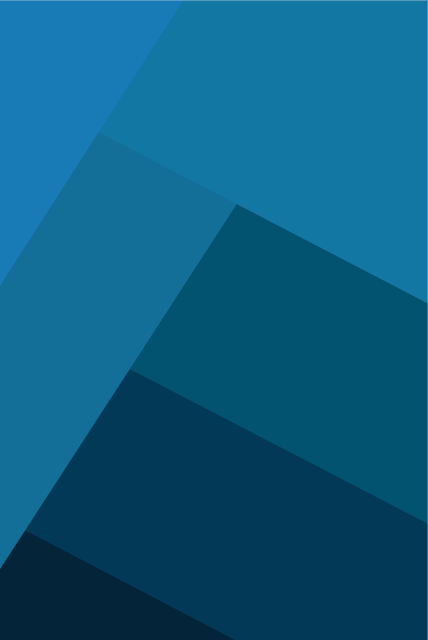
Give the GLSL for this background, as a Shadertoy shader.

```glsl
const vec3 AZURE = vec3(0.094, 0.482, 0.710);
const vec3 CERULEAN = vec3(0.071, 0.467, 0.640);
const vec3 STEEL = vec3(0.075, 0.431, 0.596);
const vec3 TEAL = vec3(0.008, 0.325, 0.440);
const vec3 NAVY = vec3(0.004, 0.224, 0.337);
const vec3 MIDNIGHT = vec3(0.014, 0.141, 0.227);
const vec3 RIM_COLOR = vec3(0.90, 0.94, 0.96);

// Each edge is (height at the left side, slope), in canvas heights
const vec2 AZURE_EDGE = vec2(0.5534, 1.559);
const vec2 STEEL_EDGE = vec2(0.1107, 1.542);
const vec2 TEAL_EDGE = vec2(0.8734, -0.520);
const vec2 NAVY_EDGE = vec2(0.5286, -0.519);
const vec2 MIDNIGHT_EDGE = vec2(0.1920, -0.523);

// Rim widths at the right and top, in canvas heights
const vec2 RIM_WIDTH = vec2(0.0012, 0.0012);
const float RIM_OPACITY = 0.38;

// Signed distance to an edge, positive above it
float edgeDistance(vec2 p, vec2 edge) {
    return (p.y - edge.x - edge.y * p.x) / length(vec2(1.0, edge.y));
}

// Smooth coverage of the area above an edge
float above(vec2 p, vec2 edge) {
    return clamp(0.5 + edgeDistance(p, edge) * iResolution.y, 0.0, 1.0);
}

// Smooth coverage of the thin rim at the right and top
float rim(vec2 p) {
    vec2 inset = iResolution.xy / iResolution.y - p;
    vec2 cover = clamp(0.5 + (RIM_WIDTH - inset) * iResolution.y, 0.0, 1.0);
    return RIM_OPACITY * max(cover.x, cover.y);
}

void mainImage(out vec4 fragColor, in vec2 fragCoord) {
    vec2 p = fragCoord / iResolution.y;

    // Stacked dark bands
    vec3 lower = mix(MIDNIGHT, NAVY, above(p, MIDNIGHT_EDGE));
    lower = mix(lower, TEAL, above(p, NAVY_EDGE));

    // Steep strip beside the bands
    lower = mix(lower, STEEL, above(p, STEEL_EDGE));

    // Upper field and corner
    vec3 color = mix(lower, CERULEAN, above(p, TEAL_EDGE));
    color = mix(color, AZURE, above(p, AZURE_EDGE));

    // Faint outer rim
    color = mix(color, RIM_COLOR, rim(p));

    fragColor = vec4(color, 1.0);
}
```
